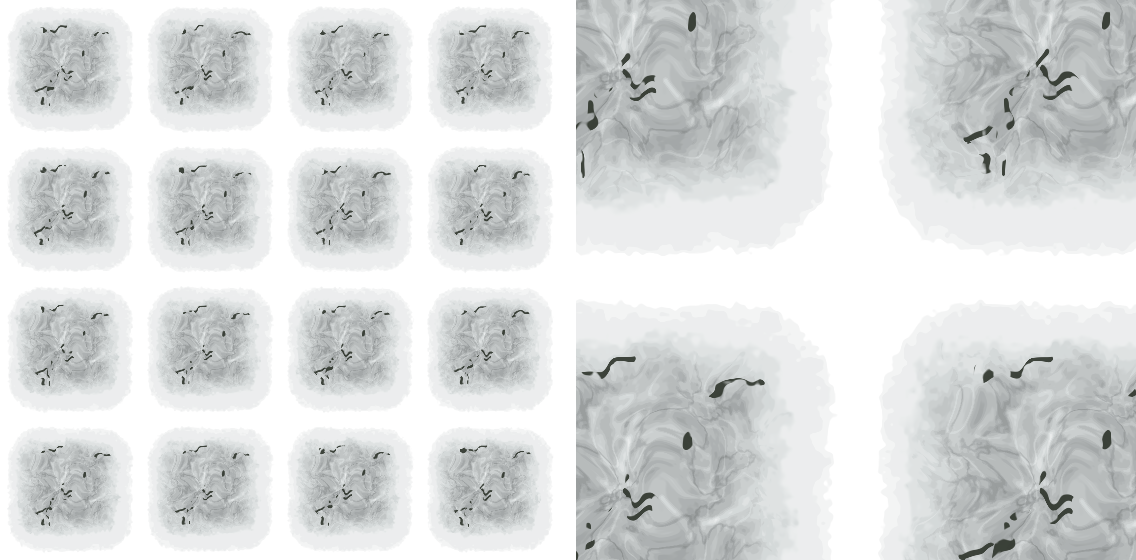
Left: the whole. Right: its middle third, enlarged.
Give the GLSL for this pattern, as a Shadertoy shader.

```glsl
// Four by four grid of soft grey mineral patches with pale halos on white.
// Each patch is a rough rounded box filled with warped noise, pale fibres and
// broken dark cracks; a per-tile seed bends the shared layout slightly.

const float TILES = 4.0;
const vec3 CRACK_COLOUR = vec3(0.19, 0.215, 0.18);

float hash(vec2 p) {
    vec3 q = fract(vec3(p.xyx) * 0.1031);
    q += dot(q, q.yzx + 33.33);
    return fract((q.x + q.y) * q.z);
}

float noise(vec2 p) {
    vec2 i = floor(p), f = fract(p);
    f = f * f * (3.0 - 2.0 * f);
    return mix(mix(hash(i), hash(i + vec2(1, 0)), f.x),
               mix(hash(i + vec2(0, 1)), hash(i + vec2(1, 1)), f.x), f.y);
}

float fbm(vec2 p) {
    float sum = 0.0, amp = 0.5;
    for (int i = 0; i < 4; i++) {
        sum += amp * noise(p);
        p = mat2(1.6, 1.2, -1.2, 1.6) * p + 17.3;
        amp *= 0.5;
    }
    return sum / 0.9375;
}

vec2 noise2(vec2 p) {
    return vec2(noise(p), noise(p + 41.7)) - 0.5;
}

float roundedBox(vec2 p, vec2 halfSize, float radius) {
    vec2 q = abs(p) - halfSize + radius;
    return length(max(q, 0.0)) + min(max(q.x, q.y), 0.0) - radius;
}

float segment(vec2 p, vec2 a, vec2 b) {
    vec2 ab = b - a;
    return length(p - a - ab * clamp(dot(p - a, ab) / dot(ab, ab), 0.0, 1.0));
}

float inside(float d, float softness) {
    return 1.0 - smoothstep(-softness, softness, d);
}

// Distance to the main cracks, as segments from xy to zw
float crackDistance(vec2 p) {
    vec4 cracks[9] = vec4[9](
        vec4(-0.20, 0.28, -0.04, 0.30), vec4(0.17, 0.24, 0.27, 0.265),
        vec4(0.083, 0.11, 0.095, 0.118), vec4(-0.06, 0.02, -0.12, -0.07),
        vec4(-0.05, -0.01, 0.03, -0.03), vec4(-0.02, -0.05, 0.02, -0.06),
        vec4(-0.14, -0.09, -0.16, -0.23), vec4(-0.26, -0.14, -0.16, -0.11),
        vec4(-0.25, -0.15, -0.20, -0.23));
    float d = 1.0;
    for (int i = 0; i < 9; i++) d = min(d, segment(p, cracks[i].xy, cracks[i].zw));
    return d;
}

// Distance to the broad pale fibres
float fibreDistance(vec2 p) {
    vec4 fibres[6] = vec4[6](
        vec4(-0.12, 0.19, -0.05, 0.04), vec4(-0.05, 0.04, -0.24, -0.07),
        vec4(-0.06, 0.05, 0.00, 0.17), vec4(0.04, -0.02, 0.10, -0.14),
        vec4(-0.05, -0.17, -0.03, -0.24), vec4(0.12, -0.08, 0.24, -0.02));
    float d = 1.0;
    for (int i = 0; i < 6; i++) d = min(d, segment(p, fibres[i].xy, fibres[i].zw));
    return d;
}

// Grey level of the mottled core; depth grows towards the middle
float coreTone(vec2 p, float depth) {
    vec2 warped = p + 0.10 * noise2(p * 9.0 + 5.0);
    float body = smoothstep(-0.03, 0.17, depth + 0.09 * (fbm(p * 14.0 + 9.0) - 0.5));
    float tone = mix(0.90, 0.725, body);
    float veins = 1.0 - abs(2.0 * fbm(warped * 15.0 + 30.0) - 1.0);
    float wisps = 1.0 - abs(2.0 * noise(warped * 26.0 + 70.0) - 1.0);
    tone += body * 0.26 * (fbm(warped * 22.0 + 50.0) - 0.5);
    tone -= body * 0.09 * smoothstep(0.88, 1.0, veins);
    tone += body * 0.06 * smoothstep(0.75, 1.0, wisps);
    float fibre = fibreDistance(p + 0.05 * noise2(p * 13.0));
    return tone + 0.09 * body * inside(fibre - 0.010, 0.009);
}

// Soft steps between grey levels
float posterize(float tone, float levels) {
    float t = tone * levels;
    return (floor(t) + smoothstep(0.25, 0.75, fract(t))) / levels;
}

void mainImage(out vec4 fragColor, in vec2 fragCoord) {
    vec2 grid = fragCoord / iResolution.xy * TILES;
    vec2 tile = mod(floor(grid), TILES);
    vec2 p = fract(grid) - 0.5;
    float px = TILES / min(iResolution.x, iResolution.y);
    vec2 seed = 100.0 + 60.0 * vec2(hash(tile + 3.0), hash(tile + 19.0));

    // Ragged halo in two pale steps
    float rough = 0.020 * (noise(p * 62.0 + seed) - 0.5) + 0.022 * (noise(p * 17.0 + 80.0) - 0.5);
    float halo = roundedBox(p - vec2(0.0, 0.005), vec2(0.438), 0.23) + rough;
    float tone = mix(1.0, 0.955, inside(halo, px));
    tone = mix(tone, 0.93, inside(halo + 0.022 + rough, px));

    // Mottled core, bent a little by the tile seed
    vec2 q = p + 0.022 * noise2(p * 8.0 + seed);
    float core = roundedBox(q - vec2(-0.015, 0.025), vec2(0.355, 0.335), 0.16) + 1.6 * rough;
    float filled = inside(core, 0.012);
    tone = mix(tone, posterize(coreTone(q, -core), 26.0), filled);
    vec3 colour = vec3(tone) + vec3(-0.013, 0.003, 0.004) * smoothstep(1.0, 0.85, tone);

    // Broken cracks, with gaps that differ between tiles
    float gate = mix(noise(q * 38.0 + 12.0), noise(q * 38.0 + seed), 0.45);
    float crack = crackDistance(q + 0.045 * noise2(q * 24.0 + 60.0)) - 0.0075;
    float dark = inside(crack, px * 0.6) * smoothstep(0.43, 0.50, gate) * filled;
    fragColor = vec4(mix(colour, CRACK_COLOUR, dark * 0.92), 1.0);
}
```
